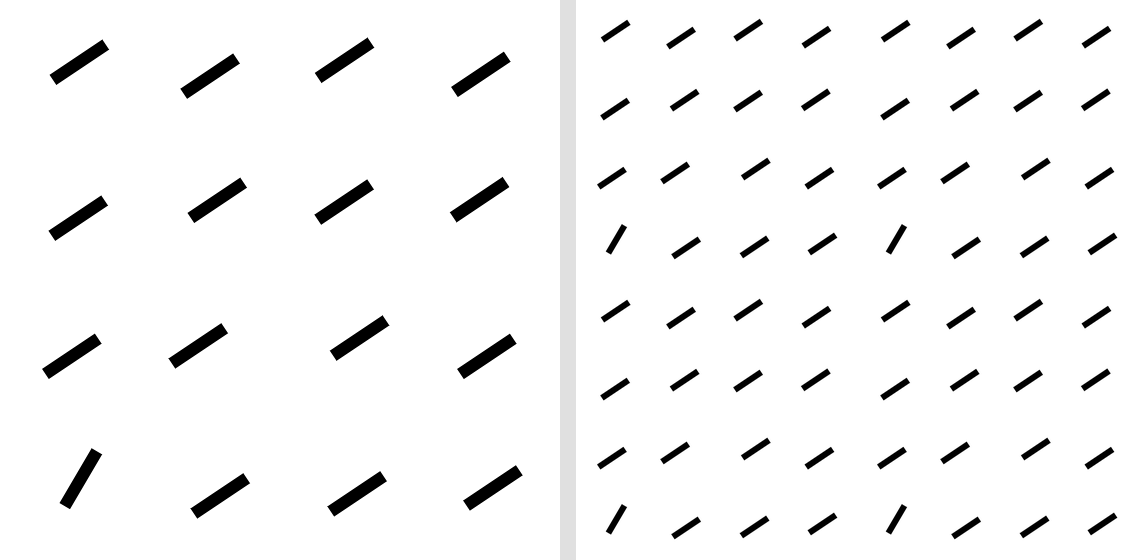
Left: one tile. Right: repeated 2 by 2.
Write a Shadertoy shader that draws this pattern.

```glsl
// Integer hash giving two values in 0..1 per cell
vec2 hash2(ivec2 cell) {
    uvec2 v = uvec2(cell + 7) * 1664525u + 1013904223u;
    v.x += v.y * 1664525u;
    v.y += v.x * 1664525u;
    v ^= v >> 16u;
    v.x += v.y * 1664525u;
    v.y += v.x * 1664525u;
    v ^= v >> 16u;
    return vec2(v & 0xffffu) / 65535.0;
}

float boxDistance(vec2 p, vec2 halfSize) {
    vec2 d = abs(p) - halfSize;
    return length(max(d, 0.0)) + min(max(d.x, d.y), 0.0);
}

vec2 rotate(vec2 p, float angle) {
    float c = cos(angle), s = sin(angle);
    return vec2(c * p.x + s * p.y, c * p.y - s * p.x);
}

void mainImage(out vec4 fragColor, in vec2 fragCoord) {
    const float repeats = 4.0;
    vec2 grid = fragCoord / iResolution.xy * repeats;
    ivec2 cell = ivec2(mod(floor(grid), repeats));

    // Each bar is shifted within its cell and never crosses the cell border
    vec2 jitter = (hash2(cell) - 0.5) * 0.18;
    vec2 p = fract(grid) - 0.5 - jitter;

    // One bar, in the lower left cell, stands steeper than the rest
    float angle = radians(cell == ivec2(0) ? 59.6 : 33.8);
    float bar = boxDistance(rotate(p, angle), vec2(0.227, 0.0435));

    // Edge smoothed over about one pixel
    float pixel = repeats / iResolution.y;
    float paper = smoothstep(-0.6 * pixel, 0.6 * pixel, bar);
    fragColor = vec4(vec3(paper), 1.0);
}
```
